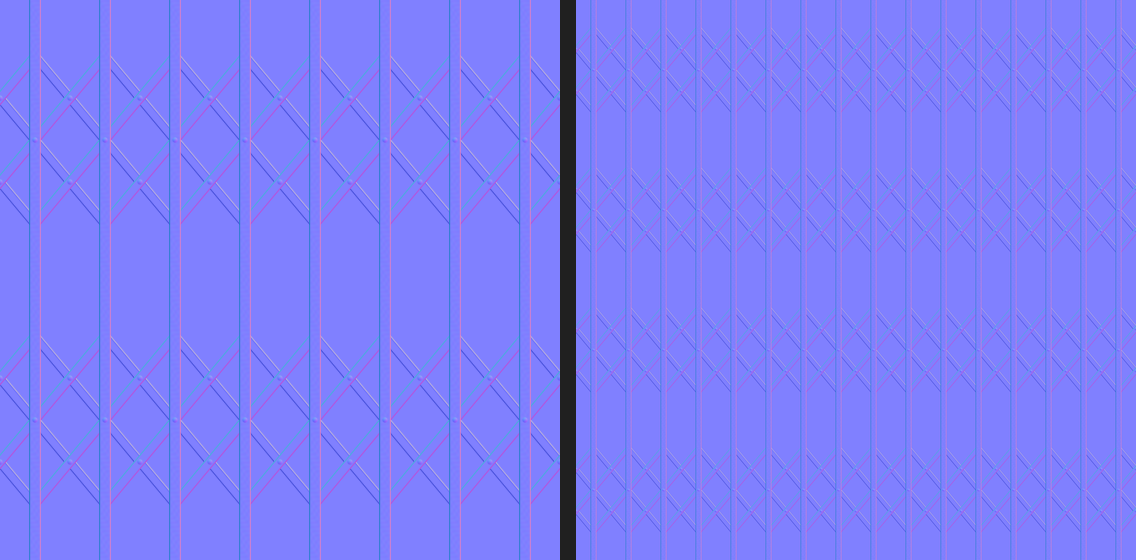
Left, the tile; right, the same tile 2 across and 2 down.
Reproduce this texture map procedurally as a WebGL 2 fragment shader.

```glsl
#version 300 es
precision highp float;
// Tangent-space normal map of a folding lattice gate: upright bars, crossed straps, rivets.

uniform vec2 u_resolution;
out vec4 outColor;

const float TAU = 6.2831853;
const vec2 REPEATS = vec2(8.0, 2.0);    // bars across, lattice bands down
const float BAR_HALF = 0.0095;          // half width of an upright bar
const float BAR_LINE = 0.0014;          // bevel width of a bar
const float BAR_TILT = 0.88;            // bevel steepness of a bar
const float BAR_GRAIN = 0.018;          // faint unevenness of the bar face
const float STRAP_HALF = 0.0077;        // half width of a strap
const float STRAP_LINE = 0.0013;        // bevel width of a strap
const float STRAP_TILT = 0.80;          // bevel steepness of a strap
const float STRAP_RISE = 1.197;         // slope of a strap
const float LIP_TILT = 0.30;            // shallow lip inside the rear strap
const float CROSS_OFFSET = 0.0749;      // height of a crossing from the band centre
const float RIVET_RADIUS = 0.0045;
const float RIVET_TILT = 0.36;
const float EDGE_PIXELS = 1.2;          // width of the edge smoothing
const vec3 FLAT = vec3(0.0, 0.0, 1.0);

// Soft fill where d is negative.
float fill(float d, float blur) {
    return clamp(0.5 - d / blur, 0.0, 1.0);
}

// Area coverage of a line of the given width, also when thinner than the blur.
float line(float d, float width, float blur) {
    return fill(d - 0.5 * width, blur) - fill(d + 0.5 * width, blur);
}

// Unit normal leaning by the given tilt.
vec3 lean(vec2 tilt) {
    return vec3(tilt, sqrt(max(0.0, 1.0 - dot(tilt, tilt))));
}

// Opposed bevels along both sides of a strip; tilt points to positive d.
vec3 addBevels(vec3 base, float d, float halfWidth, float width, vec2 tilt, float blur) {
    base = mix(base, lean(tilt), line(d - halfWidth, width, blur));
    return mix(base, lean(-tilt), line(d + halfWidth, width, blur));
}

// Shallow dome that replaces the surface beneath it.
vec3 addRivet(vec3 base, vec2 p, float blur) {
    vec2 tilt = RIVET_TILT * p / RIVET_RADIUS;
    return mix(base, lean(tilt), fill(length(p) - RIVET_RADIUS, blur));
}

// Fine grain from layered sines with whole frequencies, so it wraps.
vec2 barGrain(vec2 uv) {
    float warp = sin(TAU * (24.0 * uv.x + 17.0 * uv.y));
    float a = sin(TAU * (88.0 * uv.x + 61.0 * uv.y) + 1.7 * warp);
    float b = sin(TAU * (56.0 * uv.x - 97.0 * uv.y) + 2.3 * warp);
    return BAR_GRAIN * vec2(a, b);
}

void main() {
    vec2 uv = gl_FragCoord.xy / u_resolution;
    float blur = EDGE_PIXELS / min(u_resolution.x, u_resolution.y);

    // Offsets from the nearest bar centre and the nearest strap crossing
    vec2 fromBar = (fract(uv * REPEATS) - 0.5) / REPEATS;
    float gapX = (fract(uv.x * REPEATS.x + 0.5) - 0.5) / REPEATS.x;
    float side = fromBar.y < 0.0 ? -1.0 : 1.0;
    vec2 fromCross = vec2(gapX, fromBar.y - side * CROSS_OFFSET);

    // Rear strap, falling to the right
    vec2 rearSide = normalize(vec2(STRAP_RISE, 1.0));
    float rear = dot(fromCross, rearSide);
    float lip = line(rear - STRAP_HALF + 1.4 * STRAP_LINE, STRAP_LINE, blur);
    vec3 normal = mix(FLAT, lean(-LIP_TILT * rearSide), lip);
    normal = addBevels(normal, rear, STRAP_HALF, STRAP_LINE, STRAP_TILT * rearSide, blur);

    // Front strap, rising to the right, covers the rear one
    vec2 frontSide = normalize(vec2(-STRAP_RISE, 1.0));
    float front = dot(fromCross, frontSide);
    normal = mix(normal, FLAT, fill(abs(front) - STRAP_HALF - 0.5 * STRAP_LINE, blur));
    normal = addBevels(normal, front, STRAP_HALF, STRAP_LINE, STRAP_TILT * frontSide, blur);
    normal = addRivet(normal, fromCross, blur);

    // Upright bar covers the strap ends
    normal = mix(normal, lean(barGrain(uv)), fill(abs(fromBar.x) - BAR_HALF, blur));
    normal = addBevels(normal, fromBar.x, BAR_HALF, BAR_LINE, vec2(BAR_TILT, 0.0), blur);
    normal = addRivet(normal, fromBar, blur);

    // Pack the normal into colour
    outColor = vec4(0.5 + 0.5 * normal, 1.0);
}
```
